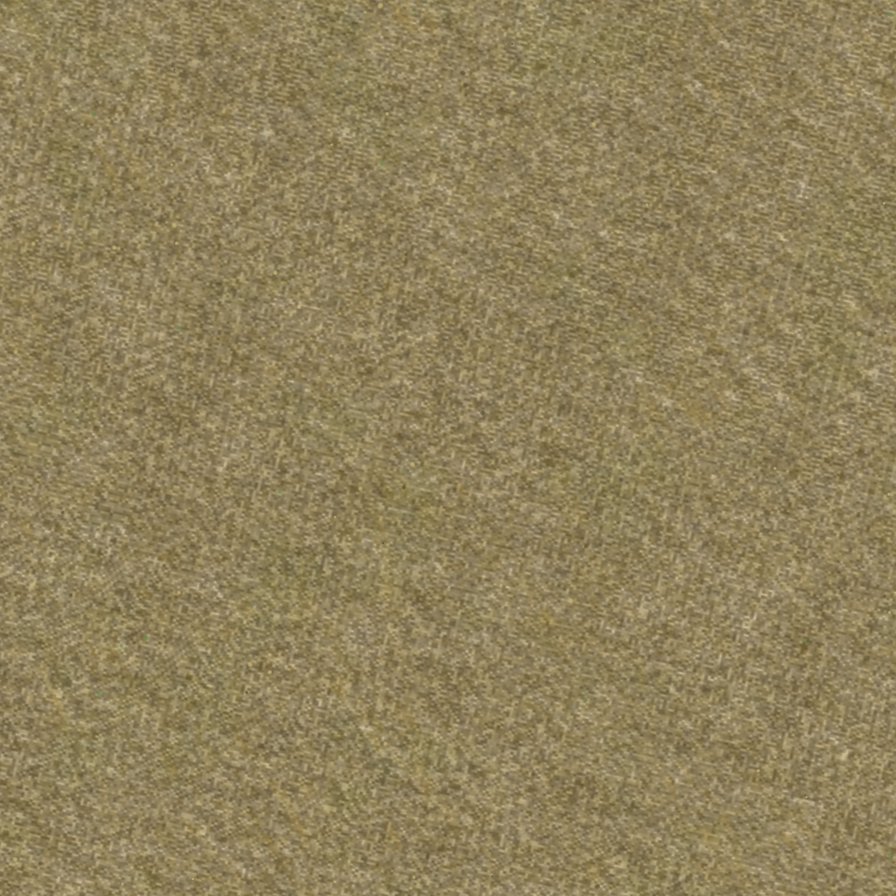
Give the GLSL for this texture, as a WebGL 1 fragment shader.

```glsl
precision highp float;
uniform vec2 u_resolution;

#define BASE_COLOR vec3(0.564, 0.506, 0.359)
#define OCHRE_TINT vec3(0.036, 0.021, -0.018)
#define GREEN_TINT vec3(-0.010, 0.002, -0.010)
#define GRAIN_CONTRAST 0.31
#define RIPPLE_CONTRAST 0.125
#define PATCH_CONTRAST 0.015
#define RIPPLE_ANGLE -0.48
#define STREAK_ANGLE -1.02
#define FLECK_CELLS 34.0
#define FLECK_CHANCE 0.07

float hash(vec2 p) {
  return fract(sin(dot(p, vec2(127.1, 311.7))) * 43758.5453);
}

float noise(vec2 p) {
  vec2 cell = floor(p);
  vec2 f = fract(p);
  f = f * f * (3.0 - 2.0 * f);
  float low = mix(hash(cell), hash(cell + vec2(1.0, 0.0)), f.x);
  float high = mix(hash(cell + vec2(0.0, 1.0)), hash(cell + vec2(1.0)), f.x);
  return mix(low, high, f.y);
}

float fbm(vec2 p) {
  float sum = 0.0;
  float weight = 0.53;
  for (int i = 0; i < 3; i++) {
    sum += weight * noise(p);
    p = mat2(0.96, 0.28, -0.28, 0.96) * p * 2.03 + 17.3;
    weight *= 0.5;
  }
  return sum;
}

// Coordinates along and across a direction
vec2 turn(vec2 p, float angle) {
  float c = cos(angle);
  float s = sin(angle);
  return vec2(c * p.x + s * p.y, c * p.y - s * p.x);
}

// Sparse small specks: pale, dark or green
vec3 addFlecks(vec3 color, vec2 p) {
  vec2 cell = floor(p * FLECK_CELLS);
  vec2 center = 0.2 + 0.6 * vec2(hash(cell + 3.7), hash(cell + 8.1));
  float radius = mix(0.04, 0.10, hash(cell + 12.9));
  float dist = length(fract(p * FLECK_CELLS) - center);
  float cover = 1.0 - smoothstep(radius * 0.4, radius * 1.4, dist);
  cover *= step(hash(cell + 21.3), FLECK_CHANCE);
  float kind = hash(cell + 30.5);
  vec3 fleck = vec3(0.80, 0.72, 0.46);
  if (kind > 0.60) fleck = vec3(0.36, 0.32, 0.21);
  if (kind > 0.88) fleck = vec3(0.43, 0.54, 0.30);
  return mix(color, fleck, cover * 0.75);
}

void main() {
  vec2 p = gl_FragCoord.xy / u_resolution.y;
  vec2 warp = vec2(noise(p * 18.0), noise(p * 18.0 + 41.0)) - 0.5;

  // Broad patches and slanting ripples with thin pale crests
  float broad = fbm(p * 5.0 + 6.0) - 0.47;
  vec2 along = turn(p + warp * 0.018, RIPPLE_ANGLE);
  float ripple = fbm(along * vec2(30.0, 82.0) + 50.0) - 0.47;
  float crest = smoothstep(0.08, 0.30, ripple);

  // Fine grit, slightly elongated
  float grain = 0.72 * noise(turn(p, -0.22) * vec2(285.0, 350.0) + 9.0)
              + 0.28 * noise(turn(p, 0.5) * vec2(160.0, 205.0) + 77.0) - 0.5;
  float sparkle = smoothstep(0.10, 0.34, grain);

  // Steeper ochre streaks, gathered in patches and broken by the grit
  vec2 steep = turn(p + warp * 0.014, STREAK_ANGLE);
  float streak = smoothstep(0.50, 0.85, fbm(steep * vec2(17.0, 76.0) + 23.0));
  streak *= smoothstep(0.30, 0.65, noise(p * 9.0 + 61.0));

  float tone = GRAIN_CONTRAST * grain * (1.0 - 0.25 * streak)
             + RIPPLE_CONTRAST * ripple + PATCH_CONTRAST * broad
             + 0.05 * sparkle * (0.4 + crest);
  vec3 color = BASE_COLOR + tone * vec3(1.0, 0.98, 0.90);

  // Hue drift between ochre, olive and greyer crests
  color += OCHRE_TINT * streak;
  color += GREEN_TINT * smoothstep(0.48, 0.75, fbm(p * 13.0 + 31.0));
  float hue = noise(p * 95.0 + 15.0) - 0.5;
  color += hue * vec3(0.014, 0.0, -0.045);
  color.b += 0.018 * crest;

  gl_FragColor = vec4(addFlecks(color, p), 1.0);
}
```
